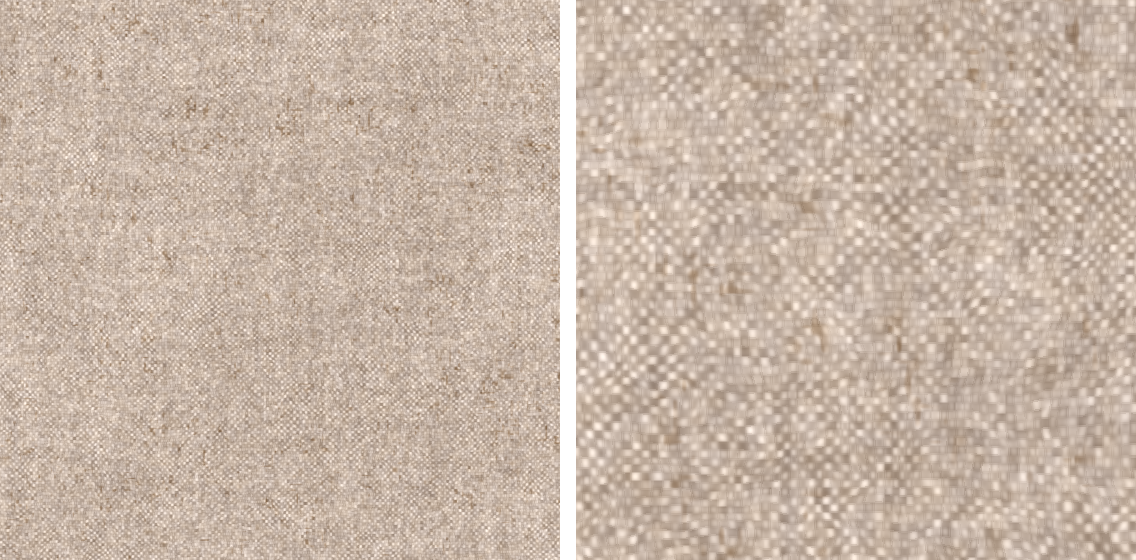
Left, the full canvas; right, a detail of the centre.
This texture is drawn by a three.js fragment shader. Its source:

```glsl
// Natural linen: a fine plain weave of uneven flax threads.
// Crossings alternate between raised pale and sunken dark threads; yarn grain,
// streaks along the threads, faint clouds and many small brown slubs lie on top.

varying vec2 vUv;

const vec3  LINEN      = vec3(0.788, 0.718, 0.661);
const vec3  TONE_TINT  = vec3(0.99, 1.03, 1.06);   // shadows turn slightly browner
const vec3  FLAX_TINT  = vec3(-0.12, -0.15, -0.185);
const vec3  HUE_DRIFT  = vec3(0.012, 0.0, -0.026);
const float THREADS    = 190.0;    // threads across the canvas
const float SOFTNESS   = 0.0010;   // spacing of the smoothing samples
const float WEAVE      = 0.09;
const float CHECKER    = 0.080;
const float GRAIN      = 0.145;
const float STREAK     = 0.050;
const float BAND       = 0.042;
const float MOTTLE     = 0.12;
const float CLOUD      = 0.040;
const float SLUB       = 1.1;

float hash(vec2 p) {
  vec3 q = fract(vec3(p.xyx) * 0.1031);
  q += dot(q, q.yzx + 33.33);
  return fract((q.x + q.y) * q.z);
}

float noise(vec2 p) {
  vec2 i = floor(p), f = fract(p);
  f = f * f * (3.0 - 2.0 * f);
  return mix(mix(hash(i), hash(i + vec2(1.0, 0.0)), f.x),
             mix(hash(i + vec2(0.0, 1.0)), hash(i + vec2(1.0, 1.0)), f.x), f.y);
}

// Noise centred on zero, shifted so that layers stay independent.
float layer(vec2 p, float seed) {
  return noise(p + seed * vec2(17.3, 41.7)) - 0.5;
}

// Slow drift of the threads away from a perfect grid.
vec2 bend(vec2 uv) {
  vec2 slow = vec2(layer(uv * 8.0, 1.0), layer(uv * 8.0, 2.0));
  vec2 fine = vec2(layer(uv * 60.0, 3.0), layer(uv * 60.0, 4.0));
  return 2.0 * slow + 0.8 * fine;
}

// Tone of the woven threads at a point measured in threads.
float weave(vec2 p) {
  vec2 cell = floor(p);
  vec2 ridge = sin(3.14159 * fract(p));
  float weftOnTop = mod(cell.x + cell.y, 2.0);
  float across = mix(ridge.x, ridge.y, weftOnTop);
  float along  = mix(ridge.y, ridge.x, weftOnTop);
  float profile = across * (0.7 + 0.3 * along) - 0.57;
  float relief = 1.0 + 1.2 * layer(p * 0.12, 17.0);
  float checker = (1.0 - 2.0 * weftOnTop) * ridge.x * ridge.y * relief;
  float weft = layer(vec2(p.x * 0.14, cell.y), 5.0);
  float warp = layer(vec2(cell.x, p.y * 0.14), 6.0);
  float grain = hash(cell + 7.0) - 0.5;
  return WEAVE * profile + CHECKER * checker + GRAIN * grain + STREAK * (weft + warp);
}

// Short dark fibres: the peaks of stretched noise, gathered in patches.
float slubs(vec2 uv) {
  float upright = smoothstep(0.20, 0.48, layer(uv * vec2(180.0, 90.0), 8.0));
  float lying   = smoothstep(0.24, 0.50, layer(uv * vec2(90.0, 190.0), 9.0));
  float patches = smoothstep(-0.15, 0.40, layer(uv * vec2(38.0, 26.0), 10.0));
  return max(upright, lying) * patches;
}

void main() {
  vec2 uv = vUv;
  vec2 drift = bend(uv);

  // Four samples soften the thread edges.
  float tone = 0.0;
  for (int i = 0; i < 4; i++) {
    vec2 corner = vec2(mod(float(i), 2.0), floor(float(i) * 0.5)) - 0.5;
    tone += 0.25 * weave((uv + corner * SOFTNESS) * THREADS + drift);
  }

  // Uneven yarn, from small speckle to broad shading.
  tone += MOTTLE * layer(uv * vec2(260.0, 220.0), 11.0);
  tone += BAND * (layer(uv * vec2(6.0, 65.0), 12.0) + layer(uv * vec2(50.0, 7.0), 13.0));
  tone += CLOUD * layer(uv * vec2(5.0, 4.0), 14.0);

  vec3 color = LINEN + tone * TONE_TINT;
  color += HUE_DRIFT * layer(uv * 90.0, 15.0);
  color += FLAX_TINT * SLUB * slubs(uv);
  gl_FragColor = vec4(clamp(color, 0.0, 1.0), 1.0);
}
```
